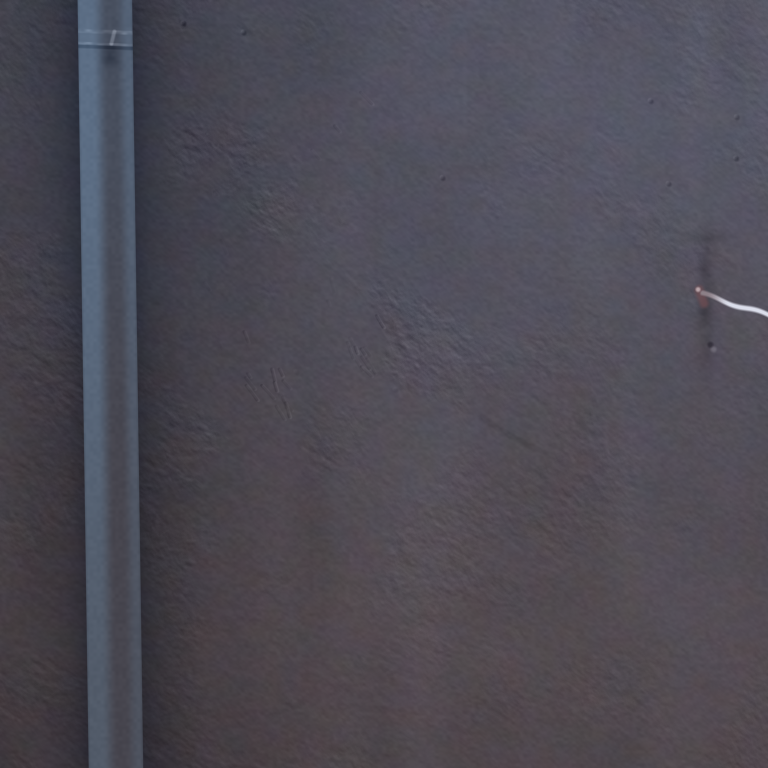
Reproduce this texture procedurally as a three.js fragment shader.

```glsl
// Dark rough plaster wall with a leaning blue-grey drainpipe and a short bright wire.
varying vec2 vUv;

float hash(vec2 p) {
  vec3 q = fract(vec3(p.xyx) * 0.1031);
  q += dot(q, q.yzx + 33.33);
  return fract((q.x + q.y) * q.z);
}
float noise(vec2 p) {
  vec2 i = floor(p), f = fract(p);
  f = f * f * (3.0 - 2.0 * f);
  return mix(mix(hash(i), hash(i + vec2(1, 0)), f.x),
             mix(hash(i + vec2(0, 1)), hash(i + vec2(1, 1)), f.x), f.y);
}
float fbm(vec2 p) {
  float sum = 0.0, amp = 0.5;
  for (int i = 0; i < 5; i++) {
    sum += amp * noise(p);
    p = mat2(1.6, 1.2, -1.2, 1.6) * p + 17.3;
    amp *= 0.5;
  }
  return sum;
}
float segment(vec2 p, vec2 a, vec2 b) {
  vec2 d = b - a;
  return length(p - a - d * clamp(dot(p - a, d) / dot(d, d), 0.0, 1.0));
}
float line(float dist, float width) {
  return 1.0 - smoothstep(width * 0.2, width, dist);
}
float blob(vec2 p, vec2 center, vec2 size) {
  vec2 d = (p - center) / size;
  return exp(-dot(d, d));
}

// Short slanted cuts, each with a lit lower-right lip
float scratches(vec2 p, vec2 center, vec2 spread, float seed) {
  float sum = 0.0;
  for (int i = 0; i < 14; i++) {
    float k = float(i) + seed;
    vec2 a = center + spread * (vec2(hash(vec2(k, 1.0)), hash(vec2(k, 2.0))) - 0.5);
    vec2 b = a + vec2(mix(0.2, 0.9, hash(vec2(k, 5.0))), -0.85) * mix(0.004, 0.024, hash(vec2(k, 3.0)));
    float lip = line(segment(p - vec2(0.002, -0.001), a, b), 0.003);
    sum += (0.8 * lip - line(segment(p, a, b), 0.003)) * hash(vec2(k, 4.0));
  }
  return sum * (0.3 + 0.7 * noise(p * 120.0));
}
// Sparse bumps, one candidate per cell
float bumps(vec2 p, float cells) {
  vec2 id = floor(p * cells);
  vec2 c = (id + 0.25 + 0.5 * vec2(hash(id), hash(id + 41.0))) / cells;
  float lit = line(length(p - c - vec2(-0.002, 0.002)), 0.004);
  return step(0.88, hash(id + 7.0)) * (0.7 * lit - line(length(p - c), 0.005));
}
// Light from the upper left across slanted ridges
float relief(vec2 p, vec2 scale) {
  vec2 q = mat2(0.8, 0.6, -0.6, 0.8) * p * scale + 2.0 * fbm(p * 8.0);
  return fbm(q) - fbm(q + vec2(0.1, -0.5));
}

vec3 wallColor(vec2 p, float pipeOffset) {
  vec3 brown = vec3(0.325, 0.293, 0.314), blue = vec3(0.317, 0.318, 0.370);
  float cool = smoothstep(0.12, 1.0, p.y + 0.25 * (p.x - 0.5) + 0.5 * (fbm(p * vec2(7.0, 3.0)) - 0.48));
  vec3 col = mix(brown, blue, cool) * mix(0.83, 1.01, smoothstep(0.15, 0.58, p.x));
  col *= 1.0 + 0.07 * blob(p, vec2(0.92, 0.92), vec2(0.3, 0.25));
  col *= 1.0 - 0.06 * smoothstep(0.2, 0.0, p.y);
  // Mottling, tint patches, patchy relief and grain
  col *= 0.93 + 0.07 * fbm(p * 14.0) + 0.07 * noise(p * vec2(22.0, 3.0));
  col += vec3(0.024, -0.012, 0.006) * (fbm(p * 30.0) - 0.48);
  col += vec3(-0.006, 0.0, 0.02) * (noise(p * 45.0 + 5.0) - 0.5);
  float rough = 0.3 + smoothstep(0.45, 0.7, fbm(p * 9.0 + 3.0)) * (0.4 + blob(p, vec2(0.36, 0.6), vec2(0.25, 0.28)));
  col += rough * (0.04 * relief(p, vec2(45.0, 75.0)) + 0.10 * relief(p, vec2(90.0, 170.0)));
  col += 0.024 * (noise(p * vec2(190.0, 240.0)) - 0.5);
  // Soft shade on both sides of the pipe
  float reach = pipeOffset < 0.0 ? 0.036 : 0.04;
  float shade = exp(-max(abs(pipeOffset) - 0.036, 0.0) / reach);
  return col * mix(vec3(1.0), vec3(0.65, 0.70, 0.77), shade);
}
vec3 wallMarks(vec3 col, vec2 p) {
  col += 0.08 * scratches(p, vec2(0.345, 0.49), vec2(0.06, 0.06), 3.0);
  col += 0.08 * scratches(p, vec2(0.475, 0.555), vec2(0.05, 0.07), 31.0);
  col += 0.05 * scratches(p, vec2(0.37, 0.72), vec2(0.3, 0.35), 57.0);
  col += 0.08 * bumps(p, 11.0) * smoothstep(0.35, 0.75, p.y);
  // Shallow curved crack
  float t = clamp((p.x - 0.61) / 0.13, 0.0, 1.0);
  float crackY = 0.465 - 0.09 * t + 0.025 * t * t + 0.008 * (noise(p * 40.0) - 0.5);
  return col - 0.11 * t * (1.0 - t) * line(abs(p.y - crackY), 0.008);
}
vec3 pipeColor(float across, vec2 p) {
  vec3 lit = mix(vec3(0.32, 0.355, 0.41), vec3(0.36, 0.43, 0.52), smoothstep(0.0, 0.9, p.y));
  vec3 dull = mix(vec3(0.275, 0.27, 0.305), vec3(0.28, 0.31, 0.37), smoothstep(0.3, 1.0, p.y));
  float band = smoothstep(0.25, 0.55, across) * (1.0 - 0.6 * smoothstep(0.68, 0.92, across));
  vec3 col = mix(lit, dull, band) + 0.024 * (noise(p * 210.0) - 0.5);
  col *= 0.92 + 0.08 * smoothstep(0.0, 0.05, across) * smoothstep(1.0, 0.95, across);
  // Worn joint collar with broken bright rims
  float y = p.y + 0.003 * across, worn = noise(p * 130.0);
  col -= 0.09 * line(abs(y - 0.940), 0.004);
  col += 0.14 * worn * (line(abs(y - 0.944), 0.003) + line(abs(y - 0.960), 0.004));
  col += 0.14 * line(segment(p, vec2(0.145, 0.943), vec2(0.149, 0.959)), 0.004);
  return col - 0.07 * blob(p, vec2(0.143, 0.925), vec2(0.012, 0.014));
}
vec3 addWire(vec3 col, vec2 p) {
  col *= 1.0 - 0.2 * blob(p, vec2(0.919, 0.61), vec2(0.01, 0.075)) * (0.5 + noise(p * 60.0));
  col *= 1.0 - 0.1 * blob(p, vec2(0.92, 0.69), vec2(0.035, 0.008));
  col += 0.1 * (line(length(p - vec2(0.929, 0.545)), 0.006) - line(length(p - vec2(0.925, 0.551)), 0.006));
  vec2 q = p - vec2(0.0, 0.002 * sin(p.x * 95.0 - 86.0));
  col = mix(col, vec3(0.45, 0.31, 0.33), 0.7 * line(segment(q, vec2(0.91, 0.622), vec2(0.917, 0.603)), 0.009));
  vec3 metal = mix(vec3(0.55, 0.5, 0.53), vec3(0.86, 0.87, 0.92), smoothstep(0.92, 0.95, p.x));
  col = mix(col, metal, line(segment(q, vec2(0.915, 0.617), vec2(1.02, 0.583)), 0.005));
  return mix(col, vec3(0.72, 0.64, 0.66), line(length(p - vec2(0.909, 0.623)), 0.005));
}

void main() {
  float width = 0.071, offset = vUv.x - mix(0.151, 0.1365, vUv.y);
  vec3 col = addWire(wallMarks(wallColor(vUv, offset), vUv), vUv);
  float pipe = 1.0 - smoothstep(-0.001, 0.001, abs(offset) - 0.5 * width);
  gl_FragColor = vec4(mix(col, pipeColor(offset / width + 0.5, vUv), pipe), 1.0);
}
```
